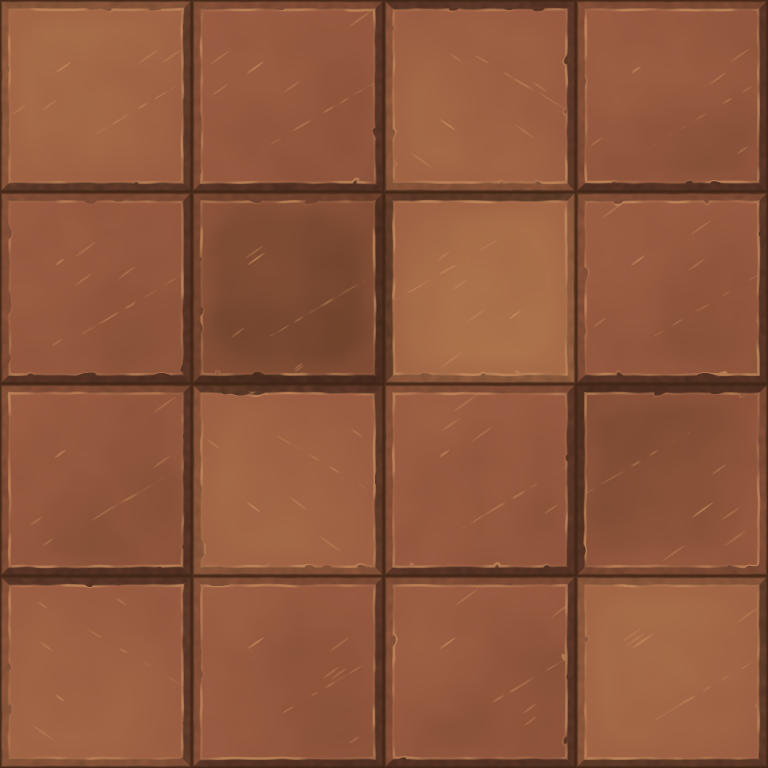
Reproduce this texture procedurally as a Shadertoy shader.

```glsl
// Four by four worn terracotta floor tiles with bevelled, chipped edges and scratches.

const float TILES = 4.0;
const float JOINT = 0.010;
const float BEVEL = 0.047;

const vec3 UMBER = vec3(0.42, 0.25, 0.16);
const vec3 CLAY = vec3(0.60, 0.36, 0.255);
const vec3 OCHRE = vec3(0.69, 0.47, 0.30);
const vec3 RIM_RED = vec3(0.60, 0.35, 0.25);
const vec3 GROUT = vec3(0.25, 0.145, 0.08);
const vec3 PALE_EDGE = vec3(0.79, 0.56, 0.37);

// Firing tone of each tile, rows from the bottom up
const mat4 TONES = mat4(0.62, 0.42, 0.42, 0.75,
                        0.37, 0.68, 0.45, 0.27,
                        0.42, 0.10, 0.90, 0.42,
                        0.75, 0.42, 0.65, 0.42);
// Laying direction: 0 upright, 1 mirrored, 2 half turn
const mat4 FACINGS = mat4(1, 0, 0, 0,
                          0, 1, 0, 2,
                          0, 0, 2, 0,
                          0, 0, 1, 0);

vec2 hash2(vec2 p) {
    vec3 q = fract(p.xyx * vec3(0.1031, 0.1030, 0.0973));
    q += dot(q, q.yzx + 33.33);
    return fract((q.xx + q.yz) * q.zy);
}

float gradientDot(vec2 corner, vec2 offset) {
    return dot(hash2(corner) * 2.0 - 1.0, offset);
}

float gradientNoise(vec2 p) {
    vec2 i = floor(p), f = fract(p);
    vec2 u = f * f * f * (f * (f * 6.0 - 15.0) + 10.0);
    vec2 e = vec2(0, 1);
    return mix(mix(gradientDot(i, f), gradientDot(i + e.yx, f - e.yx), u.x),
               mix(gradientDot(i + e.xy, f - e.xy), gradientDot(i + e.yy, f - e.yy), u.x), u.y);
}

vec2 turnTile(vec2 p, float facing) {
    if (facing > 0.5) p.y = 1.0 - p.y;
    if (facing > 1.5) p.x = 1.0 - p.x;
    return p;
}

vec3 clayColour(float tone) {
    vec3 low = mix(UMBER, CLAY, clamp(tone * 2.0, 0.0, 1.0));
    return mix(low, OCHRE, clamp(tone * 2.0 - 1.0, 0.0, 1.0));
}

// Tapered stroke starting at a, 1 on its core and 0 outside
float scratch(vec2 p, vec2 a, vec2 span, float width, float px) {
    float t = clamp(dot(p - a, span) / dot(span, span), 0.0, 1.0);
    float d = length(p - a - span * t);
    float w = width * sin(3.1416 * t);
    return 1.0 - smoothstep(w - px * 0.5, w + px, d);
}

// One long faint scratch and several short ones
float scratches(vec2 p, vec2 seed, float px) {
    float broken = smoothstep(-0.15, 0.25, gradientNoise(p * 13.0 + seed));
    float bend = 0.012 * gradientNoise(p * 6.0 + seed);
    float mark = 0.45 * broken * scratch(p + bend, vec2(0.41, 0.25), vec2(0.54, 0.32), 0.004, px);
    for (int i = 0; i < 5; i++) {
        vec2 r = hash2(seed + float(i) * 7.3);
        vec2 start = i == 0 ? vec2(0.29, 0.62) : 0.06 + 0.82 * r;
        vec2 span = vec2(0.07, 0.05) * (0.6 + r.y);
        mark = max(mark, (i == 0 ? 0.6 : 0.35) * scratch(p + bend, start, span, 0.004, px));
    }
    return mark;
}

vec3 tileFace(vec2 p, float tone, vec2 seed) {
    float cloud = gradientNoise(p * 2.6 + seed) + 0.4 * gradientNoise(p * 7.0 + seed);
    float slope = p.y - p.x;
    vec2 c = abs(p - 0.5);
    float radius = pow(dot(c * c * c, c), 0.25) + 0.05 * cloud;
    float rim = smoothstep(0.32, 0.47, radius);
    vec3 face = clayColour(tone + 0.17 * slope + 0.14 * cloud);
    return mix(face, RIM_RED, 0.15 + 0.3 * rim);
}

// Lit on the left and top, shaded on the right and bottom
float bevelLight(vec2 p, vec2 gap, float px) {
    float sideways = smoothstep(-px, px, gap.y - gap.x);
    float across = p.x < 0.5 ? 0.85 : 0.60;
    float along = p.y > 0.5 ? 0.82 : 0.57;
    return mix(along, across, sideways);
}

void mainImage(out vec4 fragColor, in vec2 fragCoord) {
    vec2 grid = fragCoord / iResolution.xy * TILES;
    vec2 cell = min(floor(grid), TILES - 1.0);
    float px = TILES / min(iResolution.x, iResolution.y);
    int row = int(cell.y), column = int(cell.x);
    vec2 p = turnTile(grid - cell, FACINGS[row][column]);
    vec2 seed = cell * 17.0 + 5.0;

    // Distance to the tile border, with wobble and small chips
    vec2 gap = min(p, 1.0 - p);
    float border = min(gap.x, gap.y);
    float wobble = 0.007 * gradientNoise(p * 9.0 + seed);
    float chip = 0.016 * smoothstep(0.28, 0.45, gradientNoise(p * 11.0 + seed + 40.0));
    float inner = border - BEVEL + wobble - chip;

    // Face with scratches
    vec3 face = tileFace(p, TONES[row][column], seed);
    vec3 colour = mix(face, PALE_EDGE, scratches(p, seed, px));

    // Bevel, streaked along its length
    float streak = 0.10 * gradientNoise(p * vec2(22.0, 22.0) + seed);
    vec3 bevel = face * (bevelLight(p, gap, px) + streak);
    colour = mix(bevel, colour, smoothstep(-px, px, inner));

    // Worn pale line on the inner edge
    float wear = smoothstep(-0.25, 0.35, gradientNoise(p * 8.0 + seed + 80.0));
    float line = 1.0 - smoothstep(0.002, 0.006 + px, abs(inner - 0.003));
    colour = mix(colour, PALE_EDGE, line * (0.12 + 0.6 * wear));

    // Joint between tiles
    float joint = 1.0 - smoothstep(JOINT * 0.3, JOINT + px, border + 0.5 * wobble);
    colour = mix(colour, GROUT, 0.85 * joint);
    fragColor = vec4(colour, 1.0);
}
```
